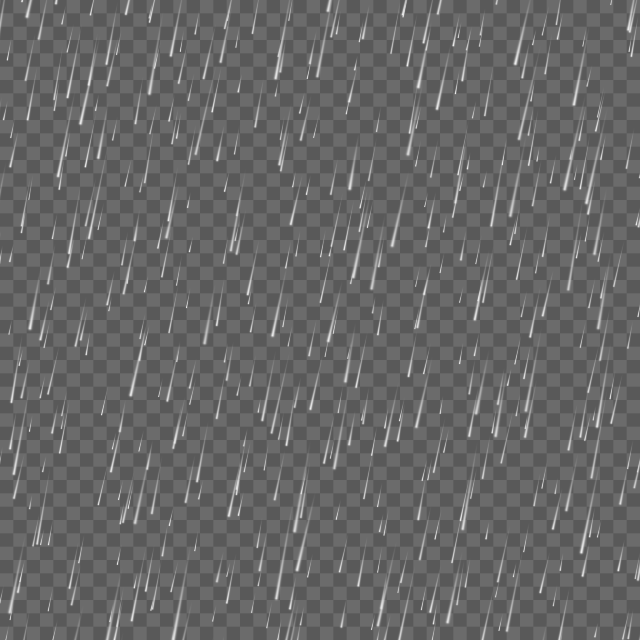
Reproduce this pattern procedurally as a Shadertoy shader.

```glsl
vec4 hash4(vec3 p) {
    vec4 q = fract(p.xyzx * vec4(0.1031, 0.1030, 0.0973, 0.1099));
    q += dot(q, q.wzxy + 33.33);
    return fract((q.xxyz + q.yzzw) * q.zywx);
}

// Two-tone checkerboard with antialiased edges
vec3 checkerboard(vec2 uv, float pixel) {
    float frequency = 3.14159265 * 48.0;
    vec2 wave = clamp(sin(uv * frequency) / (frequency * pixel * 0.5), -1.0, 1.0);
    return vec3(mix(0.35, 0.42, 0.5 + 0.5 * wave.x * wave.y));
}

// Opacity of a drop: round bright head at the origin, thin fading tail above
float streak(vec2 p, float slope, float len, float halfWidth, float pixel) {
    vec2 axis = normalize(vec2(slope, 1.0));
    float along = dot(p, axis);
    float across = p.x * axis.y - p.y * axis.x;
    float t = clamp(along / len, 0.0, 1.0);
    float width = halfWidth * mix(1.0, 0.4, t);
    float drawnWidth = max(width, 0.55 * pixel);
    float beyondHead = min(along, 0.0);
    float falloff = exp(-(across * across + beyondHead * beyondHead) / (drawnWidth * drawnWidth));
    return falloff * (width / drawnWidth) * pow(1.0 - t, 1.15);
}

// One jittered grid of drops; lengths and widths are in canvas units
float rainLayer(vec2 uv, float cells, vec2 lengths, float halfWidth, float seed, float pixel) {
    vec2 cell = floor(uv * cells);
    float clear = 1.0;
    for (int y = -2; y <= 1; y++) {
        for (int x = -1; x <= 1; x++) {
            vec2 id = cell + vec2(x, y);
            vec4 rnd = hash4(vec3(id + 20.0, seed));
            vec4 look = hash4(vec3(id + 70.0, seed + 5.0));
            vec2 head = (id + rnd.xy) / cells;
            float len = mix(lengths.x, lengths.y, rnd.z);
            float slope = mix(0.16, 0.235, rnd.w);
            float width = halfWidth * mix(0.8, 1.2, look.x);
            float opacity = mix(0.72, 0.95, look.y);
            clear *= 1.0 - opacity * streak(uv - head, slope, len, width, pixel);
        }
    }
    return 1.0 - clear;
}

void mainImage(out vec4 fragColor, in vec2 fragCoord) {
    vec2 uv = fragCoord / iResolution.y;
    float pixel = 1.0 / iResolution.y;
    vec3 color = checkerboard(uv, pixel);

    // Short, medium and long drops, from back to front
    vec3 rainColor = vec3(0.96);
    color = mix(color, rainColor, rainLayer(uv, 15.0, vec2(0.022, 0.050), 0.0012, 3.0, pixel));
    color = mix(color, rainColor, rainLayer(uv, 13.0, vec2(0.045, 0.090), 0.0017, 17.0, pixel));
    color = mix(color, rainColor, rainLayer(uv, 9.0, vec2(0.085, 0.155), 0.0023, 41.0, pixel));

    fragColor = vec4(color, 1.0);
}
```
